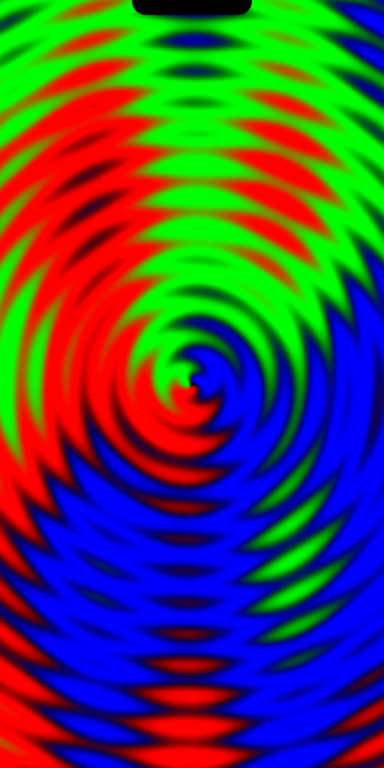
Reproduce this background procedurally as a WebGL 1 fragment shader.

```glsl
precision highp float;

uniform vec2 u_resolution;

const float TAU = 6.2831853;
const float RIPPLE_SPACING = 0.08125;

// Turns clockwise around the centre, starting from straight down
float turnsFromBottom(vec2 p) {
    return atan(-p.x, -p.y) / TAU;
}

// Zero at the crests, falling to -depth halfway between them
float trough(float position, float period, float depth) {
    return 0.5 * depth * (cos(TAU * position / period) - 1.0);
}

float ripple(float radius, float spacing, float strength) {
    return strength * cos(TAU * radius / spacing);
}

// Soft lobe on the cyclic phase, with a flat peak
float lobe(float phase, float peak) {
    float gap = abs(fract(phase - peak + 0.5) - 0.5);
    return 1.0 - smoothstep(0.03, 0.245, gap);
}

vec3 spectrum(float phase) {
    return vec3(lobe(phase, 0.04), lobe(phase, 0.31), lobe(phase, 0.667));
}

float roundedBox(vec2 p, vec2 halfSize, float radius) {
    vec2 q = abs(p) - halfSize + radius;
    return length(max(q, 0.0)) + min(max(q.x, q.y), 0.0) - radius;
}

void main() {
    // Centred coordinates, one unit per canvas width
    vec2 p = (gl_FragCoord.xy - 0.5 * u_resolution) / u_resolution.x;
    float pixel = 1.0 / u_resolution.x;
    float radius = length(p);

    // Colour wheel bent by broad waves and concentric ripples
    float phase = turnsFromBottom(p);
    phase += trough(p.x, 0.5, 0.25);
    phase += trough(p.y, 1.0, 0.24);
    phase += ripple(radius, RIPPLE_SPACING, 0.075);
    vec3 color = spectrum(phase);

    // Dark pinpoint where all hues meet
    color *= smoothstep(0.0, 0.012, radius);

    // Black tab hanging from the top edge
    vec2 topCentre = vec2(0.0, 0.5 * u_resolution.y / u_resolution.x);
    float tab = roundedBox(p - topCentre, vec2(0.156, 0.039), 0.036);
    color *= smoothstep(-pixel, pixel, tab);

    gl_FragColor = vec4(color, 1.0);
}
```
